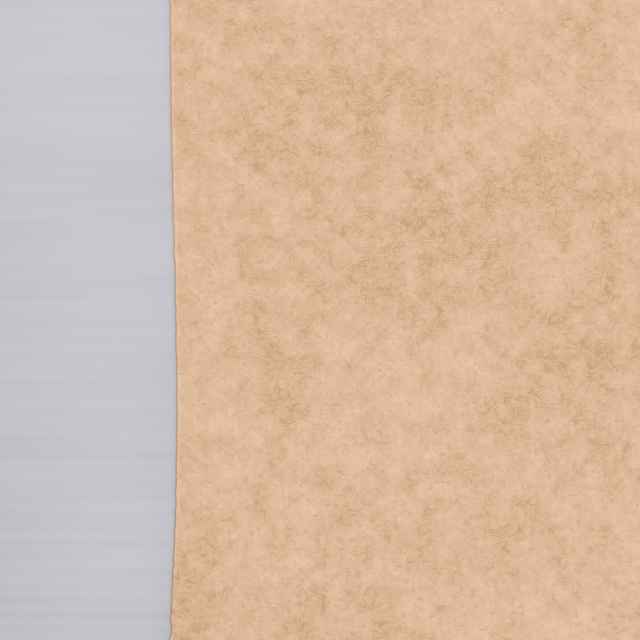
This texture is drawn by a WebGL 1 fragment shader. Its source:

```glsl
precision highp float;
// Mottled tan fibre paper with a gently bowed left edge over a banded grey backing.

uniform vec2 u_resolution;

const vec3 PAPER_LIGHT = vec3(0.895, 0.760, 0.635);
const vec3 PAPER_DARK = vec3(0.825, 0.680, 0.550);
const vec3 FIBRE_BROWN = vec3(0.715, 0.540, 0.410);
const vec3 BACK_LIGHT = vec3(0.790, 0.785, 0.810);
const vec3 BACK_DARK = vec3(0.745, 0.747, 0.770);
const vec3 EDGE_SHADE = vec3(0.560, 0.490, 0.430);
const float EDGE_BASE = 0.2643;
const float EDGE_BULGE = 0.0115;
const float BULGE_HEIGHT = 0.33;
const float BAND_COUNT = 44.0;
const float FIBRE_AMOUNT = 0.42;
const float GRAIN_AMOUNT = 0.030;

float hash(vec2 p) {
  return fract(sin(dot(p, vec2(127.1, 311.7))) * 43758.5453);
}

float noise(vec2 p) {
  vec2 i = floor(p);
  vec2 f = fract(p);
  f = f * f * (3.0 - 2.0 * f);
  float low = mix(hash(i), hash(i + vec2(1.0, 0.0)), f.x);
  float high = mix(hash(i + vec2(0.0, 1.0)), hash(i + vec2(1.0, 1.0)), f.x);
  return mix(low, high, f.y);
}

float fbm(vec2 p) {
  float sum = 0.0;
  float weight = 0.5;
  for (int i = 0; i < 5; i++) {
    sum += weight * noise(p);
    p = mat2(1.6, 1.2, -1.2, 1.6) * p + 17.3;
    weight *= 0.55;
  }
  return sum / 1.055;
}

// Horizontal position of the paper's left edge at height y
float paperEdge(float y) {
  float spread = y < BULGE_HEIGHT ? 0.27 : 0.42;
  float d = (y - BULGE_HEIGHT) / spread;
  float rough = (noise(vec2(y * 95.0, 3.0)) - 0.5) * 0.0016;
  float torn = (noise(vec2(y * 60.0, 9.0)) - 0.5) * 0.004;
  return EDGE_BASE + EDGE_BULGE * exp(-d * d) + rough
       + torn * (1.0 - smoothstep(0.06, 0.16, y));
}

vec3 backing(vec2 uv) {
  float light = 0.40 + 0.35 * smoothstep(0.1, 0.8, uv.y);
  light += 0.18 * sin(uv.x / EDGE_BASE * 3.14159);
  light += 0.55 * (noise(uv * vec2(5.0, 7.0) + 4.0) - 0.5);
  // Soft bands, stronger toward the bottom
  float wobble = noise(vec2(uv.x * 3.0, uv.y * 9.0)) * 1.5;
  float band = sin(uv.y * BAND_COUNT * 6.28318 + wobble);
  light += band * mix(0.13, 0.04, uv.y);
  light += 0.35 * (noise(uv * vec2(4.0, 48.0)) - 0.5);
  light -= 0.25 * smoothstep(0.22, 0.27, uv.x) * (1.0 - uv.y);
  return mix(BACK_DARK, BACK_LIGHT, clamp(light, -0.2, 1.2));
}

vec3 paper(vec2 uv, float inside) {
  // Broad clouds and finer mottling
  float cloud = fbm(uv * 7.0 + 2.0);
  float mottle = fbm(uv * 42.0 + 8.0);
  float fine = fbm(uv * 125.0);
  float tone = 0.60 + (0.5 - cloud) * 0.7 + (0.5 - mottle) * 1.1 + (0.5 - fine) * 0.9;
  tone -= 0.16 * exp(-inside * 9.0);
  vec3 color = mix(PAPER_DARK, PAPER_LIGHT, clamp(tone, -0.15, 1.1));

  // Short brown fibres gathered in the darker patches
  vec2 warp = vec2(noise(uv * 70.0), noise(uv * 70.0 + 31.0)) * 2.0;
  float ridge = 1.0 - abs(2.0 * noise(uv * vec2(115.0, 145.0) + warp) - 1.0);
  float patchy = smoothstep(0.44, 0.68, 0.6 * mottle + 0.4 * cloud);
  float fibre = smoothstep(0.72, 1.0, ridge) * (0.12 + 0.88 * patchy);
  float speck = smoothstep(0.77, 0.95, noise(uv * 190.0 + 60.0));
  color = mix(color, FIBRE_BROWN, FIBRE_AMOUNT * max(fibre, speck * 0.6));
  return color + GRAIN_AMOUNT * (noise(uv * 420.0) - 0.5);
}

void main() {
  vec2 uv = gl_FragCoord.xy / u_resolution;
  float pixel = 1.0 / u_resolution.x;
  float inside = uv.x - paperEdge(uv.y);

  // Thin contact shadow on the backing
  vec3 back = backing(uv);
  back *= 1.0 - 0.10 * exp(min(inside, 0.0) * 420.0);

  // Worn rim: dark outline, then a narrow pale lip
  vec3 sheet = paper(uv, max(inside, 0.0));
  float lip = smoothstep(0.001, 0.003, inside) * (1.0 - smoothstep(0.003, 0.009, inside));
  sheet += 0.025 * lip;
  float rim = 1.0 - smoothstep(0.0, 0.0028, inside);
  sheet = mix(sheet, EDGE_SHADE, rim * mix(0.75, 0.45, uv.y));

  float cover = smoothstep(-pixel, pixel, inside);
  gl_FragColor = vec4(mix(back, sheet, cover), 1.0);
}
```
